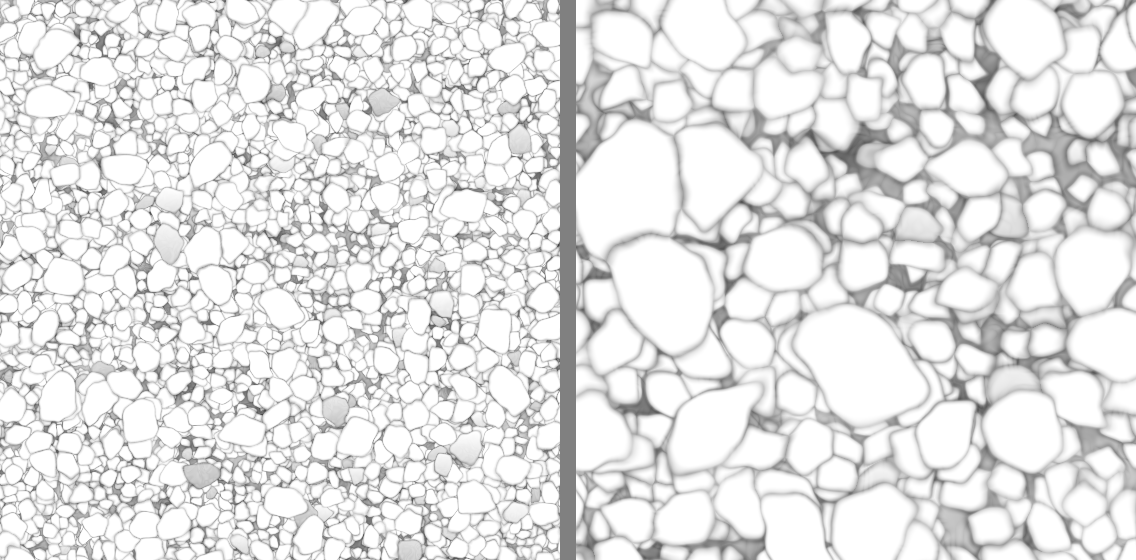
Left: the whole. Right: its middle third, enlarged.
Give the GLSL for this texture map, as a WebGL 2 fragment shader.

```glsl
#version 300 es
precision highp float;

uniform vec2 u_resolution;
out vec4 fragColor;

// Stone layers, bottom to top: cells across the canvas and share of cells filled
const int LAYERS = 5;
const float CELLS[LAYERS] = float[](50.0, 38.0, 29.0, 21.0, 15.0);
const float FILLED[LAYERS] = float[](1.0, 0.86, 0.6, 0.36, 0.16);

// Stone shape, in units of a cell
const int SIDES = 6;
const float RADIUS_MIN = 0.36;
const float RADIUS_MAX = 0.56;
const float JITTER = 0.6;
const float STRETCH = 1.25;
const float ROUNDING_POWER = 8.0;

// Shading, widths in units of the canvas
const float RIM_WIDTH = 0.0042;
const float RIM_DARKNESS = 0.29;
const float HALO_WIDTH = 0.0046;
const float HALO_DARKNESS = 0.2;
const float EDGE_SOFTNESS = 0.0013;
const float GAP_DARK = 0.48;
const float GAP_LIGHT = 0.86;
const float TINTED_SHARE = 0.05;
const float TINT_DARK = 0.8;
const float TINT_LIGHT = 0.96;
const float OUTLINE_WARP = 0.004;
const float TAU = 6.2831853;

float hash(vec2 p) {
    vec3 q = fract(vec3(p.xyx) * 0.1031);
    q += dot(q, q.yzx + 33.33);
    return fract((q.x + q.y) * q.z);
}

float noise(vec2 p) {
    vec2 i = floor(p), f = fract(p);
    f = f * f * (3.0 - 2.0 * f);
    return mix(mix(hash(i), hash(i + vec2(1, 0)), f.x),
               mix(hash(i + vec2(0, 1)), hash(i + vec2(1, 1)), f.x), f.y);
}

// Distance to a rounded polygon with uneven sides
float stoneDistance(vec2 q, vec2 id) {
    float spin = TAU * hash(id + 3.7);
    float stretch = mix(1.0, STRETCH, hash(id + 8.1));
    float c = cos(spin), s = sin(spin);
    q = mat2(c, -s, s, c) * q * vec2(1.0 / stretch, stretch);
    float radius = mix(RADIUS_MIN, RADIUS_MAX, hash(id + 14.3));
    float sum = 0.0;
    for (int i = 0; i < SIDES; i++) {
        vec2 key = id + 21.0 + 5.3 * float(i);
        float angle = (float(i) + 0.7 * (hash(key) - 0.5)) * TAU / float(SIDES);
        float reach = radius * mix(0.8, 1.2, hash(key + 2.9));
        float along = max(dot(q, vec2(cos(angle), sin(angle))) / reach, 0.0);
        sum += pow(along, ROUNDING_POWER);
    }
    return (pow(sum, 1.0 / ROUNDING_POWER) - 1.0) * radius;
}

// Nearest distance, second distance and face tone of one layer
vec3 stoneLayer(vec2 p, float cells, float filled, float seed) {
    vec2 g = p * cells;
    vec2 home = floor(g);
    vec3 result = vec3(9.0, 9.0, 1.0);
    for (int y = -1; y <= 1; y++) {
        for (int x = -1; x <= 1; x++) {
            vec2 cell = home + vec2(x, y);
            vec2 id = cell + seed;
            if (hash(id) > filled) continue;
            vec2 shift = vec2(hash(id + 41.7), hash(id + 57.2)) - 0.5;
            vec2 q = g - cell - 0.5 - JITTER * shift;
            float d = stoneDistance(q, id);
            if (d < result.x) {
                float tint = mix(TINT_DARK, TINT_LIGHT, hash(id + 73.9)) + 0.12 * q.y;
                float tone = hash(id + 66.4) < TINTED_SHARE ? tint : 1.0;
                result = vec3(d, result.x, tone);
            } else {
                result.y = min(result.y, d);
            }
        }
    }
    return vec3(result.xy / cells, result.z);
}

// Falls from one at the edge to zero at the given width
float falloff(float d, float width) {
    float t = 1.0 - clamp(d / width, 0.0, 1.0);
    return t * t;
}

void main() {
    vec2 p = gl_FragCoord.xy / u_resolution.y;
    float soft = max(EDGE_SOFTNESS, 0.7 / u_resolution.y);
    vec2 warped = p + OUTLINE_WARP * (vec2(noise(p * 85.0), noise(p * 85.0 + 37.0)) - 0.5);

    // Uneven width and strength of the creases
    float width = mix(0.6, 1.4, noise(p * 38.0 + 11.0));
    float strength = mix(0.55, 1.45, noise(p * 55.0 + 23.0));
    float tone = mix(GAP_DARK, GAP_LIGHT, noise(p * 26.0 + 5.0));

    // Stack the stones, each layer shading the one below
    for (int i = 0; i < LAYERS; i++) {
        vec3 stone = stoneLayer(warped, CELLS[i], FILLED[i], 131.0 * float(i) + 17.0);
        float inside = min(-stone.x, 0.5 * (stone.y - stone.x));
        float rim = RIM_DARKNESS * strength * falloff(inside, RIM_WIDTH * width);
        float halo = HALO_DARKNESS * strength * falloff(stone.x, HALO_WIDTH * width);
        float cover = 1.0 - smoothstep(-soft, soft, stone.x);
        tone = mix(tone * (1.0 - halo), stone.z * (1.0 - rim), cover);
    }

    // Fine dusty streaks in the shaded parts
    float streak = abs(2.0 * noise(p * 170.0 + 4.0 * noise(p * 60.0)) - 1.0);
    float shade = (1.0 - tone) * mix(1.12, 0.85, streak);
    fragColor = vec4(vec3(clamp(1.0 - shade, 0.0, 1.0)), 1.0);
}
```
